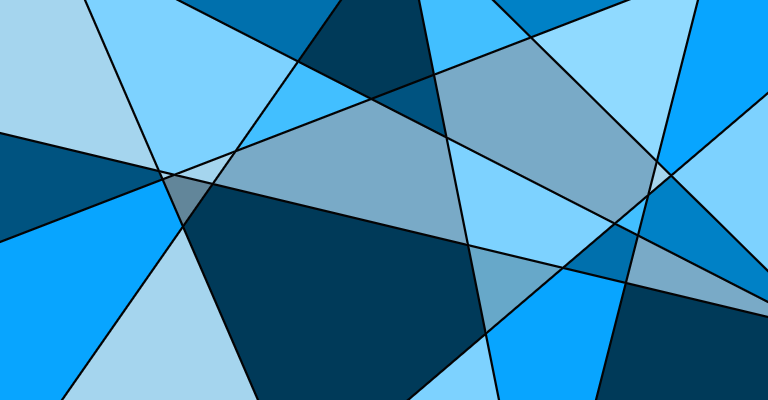
Reproduce this background procedurally as a WebGL 1 fragment shader.

```glsl
precision highp float;

uniform vec2 u_resolution;

const float ASPECT = 1.92;
const float HALF_LINE = 0.0028;

const vec3 INK = vec3(0.01, 0.01, 0.015);
const vec3 NAVY = vec3(0.0, 0.228, 0.35);
const vec3 DEEP = vec3(0.0, 0.325, 0.5);
const vec3 OCEAN = vec3(0.0, 0.44, 0.68);
const vec3 COBALT = vec3(0.0, 0.505, 0.775);
const vec3 AZURE = vec3(0.03, 0.647, 1.0);
const vec3 BRIGHT = vec3(0.26, 0.75, 1.0);
const vec3 SKY = vec3(0.49, 0.825, 1.0);
const vec3 ICE = vec3(0.565, 0.855, 1.0);
const vec3 PALE = vec3(0.647, 0.835, 0.933);
const vec3 STEEL = vec3(0.475, 0.667, 0.78);
const vec3 TEAL = vec3(0.405, 0.66, 0.79);
const vec3 SLATE = vec3(0.385, 0.525, 0.605);

// Signed distance to the line a-b, positive on the left of its direction
float side(vec2 p, vec2 a, vec2 b) {
    vec2 d = normalize(b - a);
    return dot(p - a, vec2(-d.y, d.x));
}

// First colour where the distance is positive, second elsewhere
vec3 split(float d, vec3 inside, vec3 outside) {
    return d > 0.0 ? inside : outside;
}

// Smooth coverage of a stroke around a distance of zero
float stroke(float d, float halfWidth, float pixel) {
    return clamp((halfWidth - abs(d)) / pixel + 0.5, 0.0, 1.0);
}

float nearest(float a, float b, float c) {
    return min(abs(a), min(abs(b), abs(c)));
}

void main() {
    vec2 p = gl_FragCoord.xy / u_resolution * vec2(ASPECT, 1.0);

    // Lines from edge to edge; positive is right of steep ones, above the rest
    float leftSteep = side(p, vec2(0.2125, 1.0), vec2(0.645, 0.0));
    float longFall = side(p, vec2(0.445, 1.0), vec2(1.92, 0.245));
    float leftRise = side(p, vec2(0.155, 0.0), vec2(0.8525, 1.0));
    float longRise = side(p, vec2(0.0, 0.395), vec2(1.57, 1.0));
    float lowFall = side(p, vec2(0.0, 0.6675), vec2(1.92, 0.2075));
    float midSteep = side(p, vec2(1.0475, 1.0), vec2(1.2475, 0.0));
    float rightFall = side(p, vec2(1.2325, 1.0), vec2(1.92, 0.3225));
    float rightSteep = side(p, vec2(1.745, 1.0), vec2(1.49, 0.0));
    float rightRise = side(p, vec2(1.02, 0.0), vec2(1.92, 0.7675));

    // Left panes
    vec3 left = split(lowFall, PALE,
        split(longRise, DEEP, split(leftRise, AZURE, PALE)));

    // Middle panes
    vec3 midTop = split(leftRise, OCEAN, split(longRise, NAVY, DEEP));
    vec3 midCentre = split(longRise,
        split(leftRise, SKY, BRIGHT),
        split(leftRise, PALE, STEEL));
    vec3 midLow = split(leftRise,
        split(longRise, PALE, SLATE),
        split(rightRise, NAVY, SKY));
    vec3 middle = split(longFall, midTop, split(lowFall, midCentre, midLow));

    // Right panes
    vec3 rightTop = split(rightFall, COBALT, BRIGHT);
    vec3 rightCentre = split(rightFall, ICE, split(rightRise, STEEL, BRIGHT));
    vec3 rightEnd = split(rightRise,
        split(rightFall, AZURE, PALE),
        split(rightFall, SKY, COBALT));
    vec3 rightUpper = split(longRise, rightTop,
        split(rightSteep, rightEnd, rightCentre));
    vec3 rightLower = split(lowFall,
        split(rightSteep, STEEL, split(rightRise, SKY, OCEAN)),
        split(rightSteep, NAVY, split(rightRise, TEAL, AZURE)));
    vec3 right = split(longFall, rightUpper, rightLower);

    vec3 color = split(leftSteep, split(midSteep, right, middle), left);

    // Dark leading over the pane borders
    float border = nearest(
        nearest(leftSteep, longFall, leftRise),
        nearest(longRise, lowFall, midSteep),
        nearest(rightFall, rightSteep, rightRise));
    color = mix(color, INK, stroke(border, HALF_LINE, 1.0 / u_resolution.y));

    gl_FragColor = vec4(color, 1.0);
}
```
